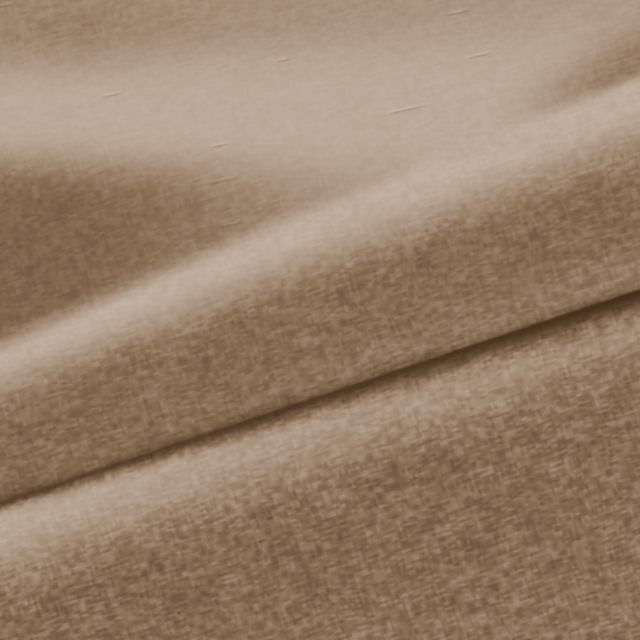
Write a Shadertoy shader that draws this texture.

```glsl
// Draped linen: an upper cloth rolls into a diagonal fold that overhangs a
// lower cloth. Each part has a smooth tone profile measured from the ridge
// and crease curves; stretched cell noise adds weave, mottling and slubs.

const vec3 SHADOW = vec3(0.32, 0.23, 0.15);
const vec3 MIDTONE = vec3(0.55, 0.44, 0.34);
const vec3 LIGHT = vec3(0.76, 0.69, 0.63);

const float WEAVE_ANGLE = 0.30;                // weft direction, radians
const vec2 WEFT_DENSITY = vec2(85.0, 235.0);   // dashes along and across the weft
const vec2 WARP_DENSITY = vec2(210.0, 90.0);
const float WEAVE_LIGHT = 0.045;               // weave contrast in lit cloth
const float WEAVE_DARK = 0.16;                 // weave contrast in shaded cloth
const vec2 SLUB_GRID = vec2(7.0, 17.0);
const float SLUB_CHANCE = 0.33;

float hash(vec2 p) {
    vec3 q = fract(p.xyx * vec3(0.1031, 0.1030, 0.0973));
    q += dot(q, q.yzx + 33.33);
    return fract((q.x + q.y) * q.z);
}

float cellNoise(vec2 p) {
    vec2 i = floor(p), f = fract(p);
    f = f * f * (3.0 - 2.0 * f);
    return mix(mix(hash(i), hash(i + vec2(1, 0)), f.x),
               mix(hash(i + vec2(0, 1)), hash(i + vec2(1, 1)), f.x), f.y);
}

vec2 rotate(vec2 p, float a) {
    return vec2(p.x * cos(a) + p.y * sin(a), p.y * cos(a) - p.x * sin(a));
}

float bell(float d, float width) {
    return exp(-d * d / (width * width));
}

// Height of the two main curves at x
float ridgeHeight(float x) { return 0.466 + 0.44 * x - 0.026 * x * x; }
float creaseHeight(float x) { return 0.215 + 0.333 * x; }

float upperTone(vec2 p, float aboveRidge) {
    float valley = mix(0.50, 0.66, smoothstep(0.05, 0.6, p.x));
    float tone = mix(valley, 0.735, smoothstep(0.68, 0.80, p.y + 0.02 * p.x));
    float bandTop = 0.84 + 0.06 * p.x;
    tone -= 0.11 * (1.0 - 0.5 * p.x) * smoothstep(bandTop, bandTop + 0.12, p.y);
    tone -= 0.03 * bell(length((p - vec2(0.12, 0.95)) * vec2(1.0, 2.0)), 0.12);
    return tone - 0.15 * bell(aboveRidge - 0.025, 0.05) * smoothstep(0.75, 1.0, p.x);
}

float foldTone(vec2 p, float ridge, float crease) {
    float down = (ridge - p.y) / (ridge - crease);   // 0 at ridge, 1 at crease
    float tone = 0.53 + 0.215 * (1.0 - smoothstep(0.10, 0.52, down));
    tone += 0.06 * p.x * smoothstep(0.7, 0.95, down);
    return tone - 0.15 * exp(-max(p.y - crease, 0.0) / 0.011);
}

float lowerTone(vec2 p, float depth) {
    float lit = mix(0.20, 0.12, p.x) * (1.0 - smoothstep(0.035, 0.18, depth));
    float tone = 0.525 + lit + 0.02 * p.x * smoothstep(0.2, 0.5, depth);
    return tone - 0.38 * bell(max(depth, 0.0), mix(0.012, 0.034, p.x));
}

float weave(vec2 p) {
    // Gentle waviness keeps the threads from looking ruled
    vec2 q = rotate(p, WEAVE_ANGLE);
    q += 0.0018 * vec2(sin(q.y * 41.0 + q.x * 9.0), sin(q.x * 37.0 + q.y * 13.0));
    float weft = cellNoise(q * WEFT_DENSITY) - 0.5;
    float warp = cellNoise(q * WARP_DENSITY + 19.0) - 0.5;
    float mottling = cellNoise(q * vec2(22.0, 70.0) + 53.0) - 0.5;
    return 0.60 * weft + 0.40 * warp + 0.22 * mottling;
}

// Sparse raised threads, lit above and shaded below
float slubs(vec2 p) {
    vec2 q = rotate(p, 0.22) * SLUB_GRID;
    vec2 cell = floor(q);
    float seed = hash(cell + 7.0);
    vec2 centre = 0.5 + 0.3 * (vec2(hash(cell + 31.0), hash(cell + 67.0)) - 0.5);
    vec2 d = (fract(q) - centre) / SLUB_GRID;
    float taper = 1.0 - smoothstep(0.2, 1.0, abs(d.x) / mix(0.015, 0.045, hash(cell + 91.0)));
    float relief = 0.7 * bell(d.y - 0.002, 0.0022) - bell(d.y + 0.001, 0.002);
    return relief * taper * step(seed, SLUB_CHANCE);
}

vec3 clothColour(float tone) {
    float low = (tone - SHADOW.r) / (MIDTONE.r - SHADOW.r);
    float high = (tone - MIDTONE.r) / (LIGHT.r - MIDTONE.r);
    return tone < MIDTONE.r ? mix(SHADOW, MIDTONE, max(low, -0.4))
                            : mix(MIDTONE, LIGHT, min(high, 1.25));
}

void mainImage(out vec4 fragColor, in vec2 fragCoord) {
    vec2 p = fragCoord / iResolution.xy;
    float ridge = ridgeHeight(p.x), crease = creaseHeight(p.x);
    float aboveRidge = p.y - ridge, depth = crease - p.y;

    // Layer the cloths from top to bottom
    float ridgeSoftness = mix(0.028, 0.012, p.x);
    float upperMask = smoothstep(-ridgeSoftness, ridgeSoftness, aboveRidge);
    float lowerMask = smoothstep(-0.003, 0.003, depth);
    float tone = mix(foldTone(p, ridge, crease), upperTone(p, aboveRidge), upperMask);
    tone = mix(tone, lowerTone(p, depth), lowerMask);

    // Threads show most in half shade and fade in the deep crease
    float contrast = mix(WEAVE_DARK, WEAVE_LIGHT, smoothstep(0.52, 0.74, tone));
    contrast *= smoothstep(0.25, 0.5, tone) * mix(1.0, 0.65, upperMask);
    contrast *= 1.0 + 0.3 * lowerMask;
    tone += contrast * weave(p) + 0.055 * slubs(p) * upperMask;

    fragColor = vec4(clothColour(tone), 1.0);
}
```
